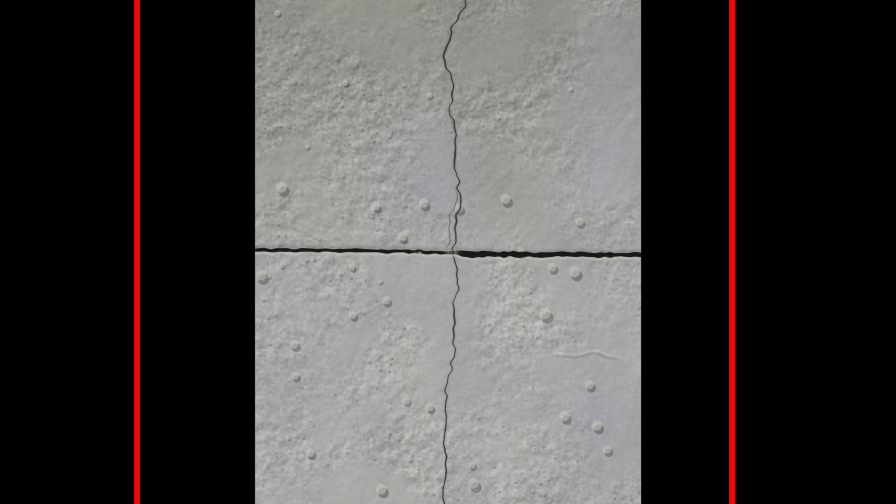
Give the GLSL for this texture, as a Shadertoy shader.

```glsl
// Weathered concrete slab with a cracked, open joint, framed by black bands and two red rules.

// Layout, in units of the canvas height
const float SLAB_LEFT = 0.506, SLAB_RIGHT = 1.272;
const float RULE_LEFT = 0.272, RULE_RIGHT = 1.4525, RULE_HALF = 0.0058;
const float CRACK_X = 0.900, CRACK_HALF = 0.0017;

// Colours
const vec3 RULE_RED = vec3(0.98, 0.02, 0.015);
const vec3 CONCRETE_TOP = vec3(0.565, 0.565, 0.540);
const vec3 CONCRETE_LOW = vec3(0.655, 0.660, 0.645);
const vec3 BLUE_STAIN = vec3(0.625, 0.635, 0.665);
const vec3 PALE_GRIT = vec3(0.77, 0.77, 0.74);
const vec3 GAP_DARK = vec3(0.075, 0.075, 0.065);
const vec3 CRACK_DARK = vec3(0.20, 0.20, 0.19);

// Surface
const float RELIEF = 0.34, GRAIN = 0.06, MOTTLE = 0.10;

// Sideways drift of the crack, at even steps from bottom to top
const int BENDS = 18;
const float DRIFT[19] = float[19](
    -0.020, -0.017, -0.016, -0.018, -0.016, -0.002, 0.003, -0.001, 0.010, 0.000,
    0.005, 0.013, 0.004, 0.003, -0.006, -0.002, -0.018, -0.002, 0.028);

float hash(vec2 p) {
    vec3 q = fract(vec3(p.xyx) * 0.1031);
    q += dot(q, q.yzx + 33.33);
    return fract((q.x + q.y) * q.z);
}

float noise(vec2 p) {
    vec2 i = floor(p), f = fract(p);
    f = f * f * (3.0 - 2.0 * f);
    return mix(mix(hash(i), hash(i + vec2(1, 0)), f.x),
               mix(hash(i + vec2(0, 1)), hash(i + vec2(1, 1)), f.x), f.y);
}

float fbm(vec2 p) {
    float sum = 0.0, amp = 0.5;
    for (int i = 0; i < 4; i++) {
        sum += amp * noise(p);
        p = mat2(1.6, 1.2, -1.2, 1.6) * p + 17.3;
        amp *= 0.5;
    }
    return sum;
}

// Coverage of a band of the given half width around distance zero
float band(float d, float halfWidth, float aa) {
    return 1.0 - smoothstep(-aa, aa, abs(d) - halfWidth);
}

float blob(vec2 p, vec2 centre, vec2 size) {
    vec2 q = (p - centre) / size;
    return exp(-dot(q, q));
}

float crackX(float y) {
    float t = clamp(y, 0.0, 0.9999) * float(BENDS);
    int i = int(t);
    float wobble = (noise(vec2(y * 75.0, 3.0)) - 0.5) * 0.008;
    return CRACK_X + mix(DRIFT[i], DRIFT[i + 1], fract(t)) + wobble;
}

// Scattered lumps: x is the lit body, y the shadow at its lower right
vec2 lumps(vec2 p, float cells, float density, float aa) {
    vec2 id = floor(p * cells), result = vec2(0.0);
    for (int j = -1; j <= 1; j++)
    for (int i = -1; i <= 1; i++) {
        vec2 c = id + vec2(i, j);
        float present = step(hash(c + cells), density);
        vec2 centre = (c + vec2(hash(c + 7.1), hash(c + 19.7))) / cells;
        float r = mix(0.07, 0.20, hash(c + 41.3)) / cells;
        vec2 q = p - centre;
        float body = 1.0 - smoothstep(r - aa, r + aa, length(q));
        float shade = 1.0 - smoothstep(r - aa, r + aa, length(q - vec2(0.5, -0.8) * r));
        result = max(result, present * vec2(body, shade));
    }
    return result;
}

vec3 concrete(vec2 p, float aa) {
    // Broad tone, with cool vertical stains
    vec3 col = mix(CONCRETE_LOW, CONCRETE_TOP, smoothstep(0.35, 1.05, p.y));
    float stain = blob(p, vec2(0.84, 0.63), vec2(0.07, 0.12))
                + blob(p, vec2(1.20, 0.72), vec2(0.08, 0.25))
                + blob(p, vec2(1.20, 0.17), vec2(0.08, 0.13))
                + 0.7 * blob(p, vec2(0.93, 0.20), vec2(0.04, 0.28))
                + 0.6 * blob(p, vec2(0.57, 0.25), vec2(0.09, 0.15));
    stain = clamp(stain * (0.4 + fbm(p * vec2(22.0, 6.0))), 0.0, 1.0);
    col = mix(col, BLUE_STAIN, 0.75 * stain);
    col *= 1.0 + MOTTLE * (fbm(p * vec2(12.0, 8.0)) - 0.47);

    // Embossed crust, lit from the upper left
    float rough = smoothstep(0.28, 0.62, fbm(p * 9.0 + 5.0)) * (1.0 - 0.7 * stain);
    vec2 toLight = vec2(-0.0016, 0.0022);
    float slope = fbm((p - toLight) * 55.0) - fbm((p + toLight) * 55.0);
    col += RELIEF * slope * (0.25 + 0.75 * rough);
    col += GRAIN * (noise(p * 190.0) - 0.5) * (0.4 + rough);

    // Shallow ridge on the right
    float ridge = p.y - 0.295 - 0.025 * (noise(vec2(p.x * 28.0, 8.0)) - 0.5);
    float span = smoothstep(1.08, 1.12, p.x) * (1.0 - smoothstep(1.21, 1.25, p.x));
    col += span * (0.06 * band(ridge, 0.002, 0.003) - 0.08 * band(ridge + 0.006, 0.002, 0.003));

    // Grit, fine then coarse
    vec2 fine = lumps(p, 52.0, 0.28, aa), coarse = lumps(p, 17.0, 0.16, aa);
    col *= 1.0 - 0.22 * fine.y * rough - 0.25 * coarse.y;
    col = mix(col, PALE_GRIT, 0.35 * fine.x * rough);
    return mix(col, PALE_GRIT, 0.55 * coarse.x);
}

void mainImage(out vec4 fragColor, in vec2 fragCoord) {
    float aa = 0.75 / iResolution.y;
    vec2 p = fragCoord / iResolution.y;
    vec3 col = concrete(p, aa);

    // Main crack, and a fainter strand beside it above the joint
    float x = crackX(p.y);
    float width = CRACK_HALF * mix(0.45, 1.2, noise(vec2(p.y * 32.0, 11.0)));
    col *= 1.0 - 0.10 * band(p.x - x, 0.003, 0.005);
    col = mix(col, CRACK_DARK, 0.88 * band(p.x - x, width, aa));
    float strandX = x - 0.011 * smoothstep(0.64, 0.58, p.y) - 0.003 * noise(p.yy * 90.0);
    float strandSpan = smoothstep(0.50, 0.52, p.y) * (1.0 - smoothstep(0.60, 0.64, p.y));
    col = mix(col, CRACK_DARK, 0.55 * strandSpan * band(p.x - strandX, 0.0009, aa));

    // Open joint: two slightly stepped halves with a pale lower lip
    float side = smoothstep(0.895, 0.925, p.x);
    float jointY = mix(0.5045 - 0.013 * (p.x - SLAB_LEFT), 0.4955 - 0.003 * (p.x - CRACK_X), side);
    float d = p.y - jointY + 0.003 * (noise(vec2(p.x * 65.0, 2.0)) - 0.5);
    float gap = mix(0.0033, 0.0056 - 0.004 * (p.x - CRACK_X), side);
    gap *= 0.75 + 0.5 * noise(vec2(p.x * 95.0, 6.0));
    col *= 1.0 - 0.16 * band(d - 0.006, 0.003, 0.006);
    col = mix(col, PALE_GRIT, 0.6 * band(d + gap + 0.003, 0.002, 0.003));
    col = mix(col, GAP_DARK, 0.96 * band(d, gap, aa));
    float crumbs = blob(p, vec2(0.833, 0.497), vec2(0.008, 0.004))
                 + blob(p, vec2(0.897, 0.499), vec2(0.010, 0.005));
    col = mix(col, PALE_GRIT * 0.85, min(crumbs, 1.0) * smoothstep(0.2, 0.6, noise(p * 150.0)));

    // Black surround and red rules
    float slabMid = 0.5 * (SLAB_LEFT + SLAB_RIGHT);
    col *= band(p.x - slabMid, 0.5 * (SLAB_RIGHT - SLAB_LEFT), aa);
    float rules = band(p.x - RULE_LEFT, RULE_HALF, aa) + band(p.x - RULE_RIGHT, RULE_HALF, aa);
    fragColor = vec4(mix(clamp(col, 0.0, 1.0), RULE_RED, rules), 1.0);
}
```
